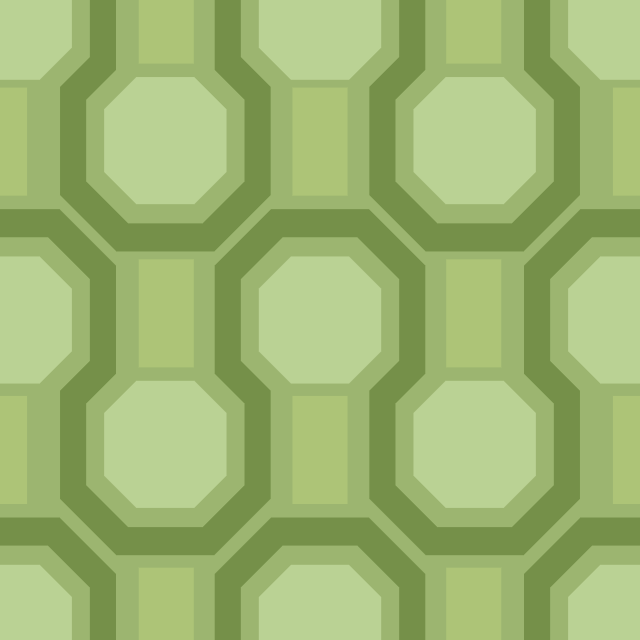
Give the GLSL for this pattern, as a Shadertoy shader.

```glsl
// Interlocking octagon trellis: dark bands weave around staggered columns of
// pale octagons and narrow lime panels. Each row is a union of chamfered boxes
// with the column interiors cut away; rows and panels are slightly uneven.

const vec3 GROUND = vec3(0.612, 0.710, 0.440);
const vec3 BAND   = vec3(0.459, 0.566, 0.286);
const vec3 PALE   = vec3(0.731, 0.822, 0.582);
const vec3 LIME   = vec3(0.678, 0.770, 0.465);

const float COLUMN_PITCH = 0.4833;
const float ROW_PITCH_UP = 0.4746;    // spacing above the middle row
const float ROW_PITCH_DOWN = 0.4818;  // spacing below the middle row
const float OCTAGON_DROP = 0.1943;    // lower octagon relative to upper one

// Octagons: half width, half height, chamfer sum
const vec3 OUTER = vec3(0.1650, 0.1732, 0.2496);
const vec3 INNER = vec3(0.1237, 0.1293, 0.1875);
const vec3 CORE  = vec3(0.0956, 0.0993, 0.1446);
const float NECK = 0.0771;            // half width of the narrow channel

// Panels keep their own spacing, a little out of step with the octagons
const vec2 PANEL = vec2(0.0430, 0.0844);
const float UPPER_PANEL_PITCH = 0.5007;
const float LOWER_PANEL_PITCH = 0.4804;
const float UPPER_PANEL_Y = 0.2031;
const float LOWER_PANEL_Y = -0.0104;

float fold(float x, float pitch) {
    return x - pitch * round(x / pitch);
}

float box(vec2 p, vec2 halfSize) {
    vec2 d = abs(p) - halfSize;
    return max(d.x, d.y);
}

float octagon(vec2 p, vec3 shape) {
    p = abs(p);
    return max(box(p, shape.xy), (p.x + p.y - shape.z) * 0.70711);
}

// Octagonal room with a channel leaving it towards positive y
float room(vec2 p) {
    return min(octagon(p, INNER), max(abs(p.x) - NECK, -p.y));
}

void mainImage(out vec4 fragColor, in vec2 fragCoord) {
    float pixel = 1.0 / iResolution.y;
    vec2 p = (fragCoord - 0.5 * iResolution.xy) * pixel;
    p.y = -p.y;

    float upperX = fold(p.x, COLUMN_PITCH);
    float lowerX = fold(p.x + 0.5 * COLUMN_PITCH, COLUMN_PITCH);
    float upperPanelX = fold(p.x, UPPER_PANEL_PITCH);
    float lowerPanelX = fold(p.x + 0.5 * LOWER_PANEL_PITCH, LOWER_PANEL_PITCH);

    float band = 1.0, core = 1.0, panel = 1.0;
    for (int i = -1; i <= 1; i++) {
        float row = float(i);
        float y = p.y - row * (i < 0 ? ROW_PITCH_UP : ROW_PITCH_DOWN);
        vec2 upper = vec2(upperX, y);
        vec2 lower = vec2(lowerX, OCTAGON_DROP - y);

        // Joined outer octagons minus both column interiors
        float outer = min(octagon(upper, OUTER), octagon(lower, OUTER));
        band = min(band, max(outer, -min(room(upper), room(lower))));
        core = min(core, min(octagon(upper, CORE), octagon(lower, CORE)));

        // Upper-column panels keep an even vertical spacing
        float panelY = p.y - row * ROW_PITCH_DOWN - UPPER_PANEL_Y;
        panel = min(panel, box(vec2(upperPanelX, panelY), PANEL));
        panel = min(panel, box(vec2(lowerPanelX, y - LOWER_PANEL_Y), PANEL));
    }

    // Flat colour layers with one-pixel smoothed edges
    vec3 cover = clamp(0.5 - vec3(band, core, panel) / pixel, 0.0, 1.0);
    vec3 color = mix(GROUND, LIME, cover.z);
    color = mix(color, BAND, cover.x);
    color = mix(color, PALE, cover.y);
    fragColor = vec4(color, 1.0);
}
```
